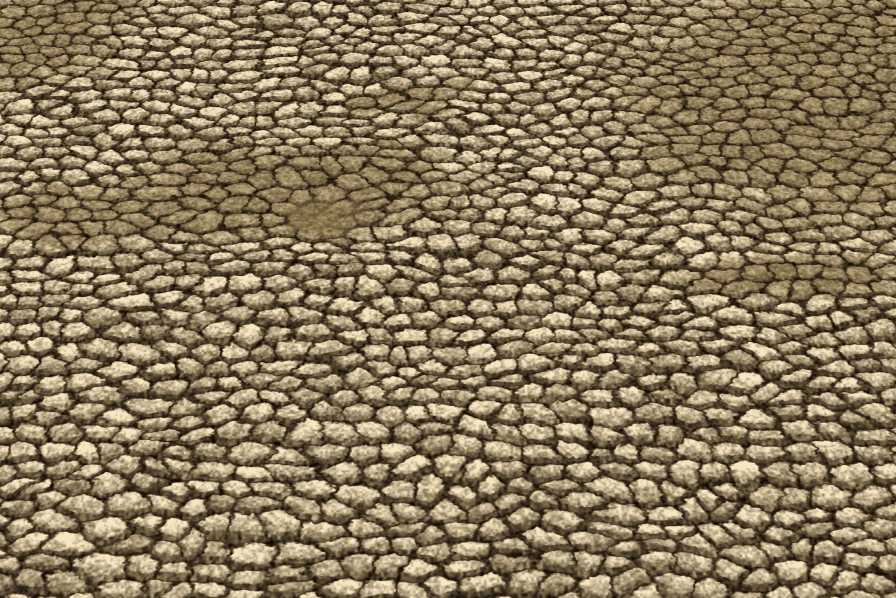
Write a WebGL 2 fragment shader that draws this texture.

```glsl
#version 300 es
precision highp float;
// Sun-baked mud split into small blocks, receding in perspective.
// A jittered cellular grid gives each block a pale top, a shaded front
// and a dark crack; soft blobs of damp ground flatten and darken them.

#define HORIZON 3.1        // height of the vanishing line
#define CELL_WIDTH 0.0200  // block width per unit below the horizon
#define CELL_DEPTH 270.0   // block rows along the ground
#define JITTER 0.66        // irregularity of the grid
#define CRACK 0.022        // half width of a dry crack
#define FRONT 0.27         // visible height of a dry block's front
#define ROUNDNESS 17.0     // lower values give rounder corners
#define ROUGHNESS 0.16     // raggedness of block outlines
#define GRIT 0.34          // strength of the finest grain
#define SHADOW vec3(0.075, 0.035, 0.01)
#define EARTH vec3(0.505, 0.44, 0.315)
#define LIGHT vec3(0.97, 0.90, 0.76)

uniform vec2 u_resolution;
out vec4 fragColor;

// Damp ground: centre and radii
const vec4 DAMP[6] = vec4[6](
    vec4(0.48, 0.68, 0.29, 0.085), vec4(0.10, 0.64, 0.28, 0.05),
    vec4(1.42, 0.84, 0.42, 0.24), vec4(1.32, 0.53, 0.20, 0.05),
    vec4(0.02, 0.94, 0.19, 0.09), vec4(0.68, 0.83, 0.10, 0.03));

vec2 hash2(vec2 p) {
    vec3 q = fract(p.xyx * vec3(0.1031, 0.1030, 0.0973));
    q += dot(q, q.yzx + 33.33);
    return fract((q.xx + q.yz) * q.zy);
}

float noise(vec2 p) {
    vec2 i = floor(p), f = fract(p);
    f = f * f * (3.0 - 2.0 * f);
    float low = mix(hash2(i).x, hash2(i + vec2(1, 0)).x, f.x);
    float high = mix(hash2(i + vec2(0, 1)).x, hash2(i + vec2(1, 1)).x, f.x);
    return mix(low, high, f.y);
}

float fbm(vec2 p) {
    return 0.55 * noise(p) + 0.29 * noise(p * 2.1 + 7.3) + 0.16 * noise(p * 4.3 + 3.1);
}

float blob(vec2 p, vec2 centre, vec2 radius) {
    return 1.0 - smoothstep(0.5, 1.25, length((p - centre) / radius));
}

// Seed point of a grid cell, rows staggered
vec2 seed(vec2 cell) {
    float stagger = mod(cell.y, 2.0) < 0.5 ? -0.22 : 0.22;
    return cell + 0.5 + vec2(stagger, 0.0) + JITTER * (hash2(cell) - 0.5);
}

// Distances to the crack line (x) and to the rim of the block's top (y)
vec2 blockDistances(vec2 p, float front, out vec2 centre, out vec2 id) {
    vec2 base = floor(p);
    float nearest = 1e3;
    for (int j = -1; j <= 1; j++)
    for (int i = -1; i <= 1; i++) {
        vec2 cell = base + vec2(i, j), s = seed(cell);
        float d = dot(s - p, s - p);
        if (d < nearest) { nearest = d; centre = s; id = cell; }
    }
    vec2 sum = vec2(1e-6);
    for (int j = -2; j <= 2; j++)
    for (int i = -2; i <= 2; i++) {
        if (i == 0 && j == 0) continue;
        vec2 s = seed(id + vec2(i, j)), dir = normalize(s - centre);
        float edge = dot(0.5 * (s + centre) - p, dir);
        float rim = edge - front * max(-dir.y, 0.0);
        sum += exp(-ROUNDNESS * vec2(edge, rim));
    }
    return -log(sum) / ROUNDNESS;
}

vec3 ground(vec2 uv) {
    // Perspective ground coordinates, one unit per block
    float drop = HORIZON - uv.y;
    vec2 p = vec2((uv.x - 0.75) / (CELL_WIDTH * drop) + 60.0, CELL_DEPTH / drop);
    vec2 grain = p;
    p += 0.9 * (vec2(noise(p * 0.35), noise(p * 0.35 + 19.0)) - 0.5);
    p += ROUGHNESS * (vec2(fbm(grain * 4.0), fbm(grain * 4.0 + 41.0)) - 0.5) * 2.0;

    // Damp areas and the one smooth, silted hollow
    vec2 warped = uv + vec2(0.16, 0.07) * (fbm(uv * vec2(9.0, 16.0)) - 0.5);
    float damp = 0.0;
    for (int i = 0; i < 6; i++) damp = max(damp, blob(warped, DAMP[i].xy, DAMP[i].zw));
    damp *= 0.8;
    float silt = blob(warped, vec2(0.56, 0.645), vec2(0.085, 0.035));

    // Blocks
    vec2 centre, id;
    float front = FRONT * mix(1.0, 0.35, damp) * (0.7 + 0.6 * noise(p * 0.8));
    vec2 d = blockDistances(p, front, centre, id);
    float gap = CRACK * (0.2 + 1.6 * noise(grain * 1.7));
    float top = smoothstep(-0.05, 0.06, d.y - gap);
    float solid = smoothstep(-0.05, 0.08, d.x - gap);

    // Tones: lit crumbly tops, tufted fronts, black cracks
    float crumbs = fbm(grain * vec2(6.0, 5.0)) - 0.5;
    float grit = noise(grain * vec2(14.0, 8.0)) - 0.5;
    float tufts = noise(grain * vec2(11.0, 4.0));
    float dome = smoothstep(0.0, 0.25, d.y);
    float dry = 0.69 + 0.09 * dome + 0.34 * (p.y - centre.y)
        + 0.20 * (hash2(id + 5.0).y - 0.5) + 0.55 * crumbs;
    float topTone = mix(dry, 0.50 + 0.36 * crumbs + 0.06 * dome, damp);
    float frontTone = 0.14 + 0.42 * tufts * (0.5 + noise(grain * 1.3));
    float tone = mix(0.02 + 0.20 * tufts, mix(frontTone, topTone, top), solid);
    tone = mix(tone, 0.53 + 0.35 * crumbs, 0.85 * silt);
    tone += GRIT * grit * mix(0.6, 1.0, top * solid) * (1.0 - 0.5 * max(damp, silt));

    // Colour ramp, yellower where damp
    tone = clamp(tone, 0.0, 1.0);
    vec3 colour = tone < 0.5 ? mix(SHADOW, EARTH, tone * 2.0) : mix(EARTH, LIGHT, tone * 2.0 - 1.0);
    return colour * mix(vec3(1.0), vec3(1.0, 0.97, 0.86), max(0.6 * damp, silt));
}

void main() {
    // Four samples smooth the edges
    vec3 colour = vec3(0.0);
    for (int k = 0; k < 4; k++) {
        vec2 offset = vec2(k & 1, k >> 1) * 0.5 - 0.25;
        colour += ground((gl_FragCoord.xy + offset) / u_resolution.y);
    }
    fragColor = vec4(colour * 0.25, 1.0);
}
```
